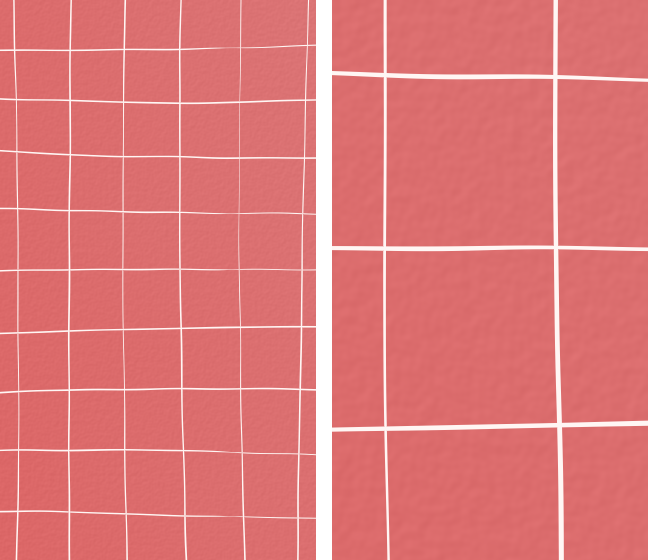
Left, the full canvas; right, a detail of the centre.
This pattern is drawn by a WebGL 1 fragment shader. Its source:

```glsl
precision highp float;
// Hand-drawn grid of off-white lines (6 across, 9 down) over coral plaster.
// Each line is a gently bent curve: smooth formulas of its index set the bend,
// gradient noise adds wobble and uneven ink, and embossed noise makes the grain.

uniform vec2 u_resolution;

vec2 hashGradient(vec2 cell) {
  float angle = 6.2832 * fract(sin(dot(cell, vec2(127.1, 311.7))) * 43758.5);
  return vec2(cos(angle), sin(angle));
}

float gradientNoise(vec2 p) {
  vec2 i = floor(p);
  vec2 f = fract(p);
  vec2 w = f * f * f * (f * (f * 6.0 - 15.0) + 10.0);
  vec2 e = vec2(1.0, 0.0);
  float a = dot(hashGradient(i), f);
  float b = dot(hashGradient(i + e.xy), f - e.xy);
  float c = dot(hashGradient(i + e.yx), f - e.yx);
  float d = dot(hashGradient(i + e.xx), f - e.xx);
  return mix(mix(a, b, w.x), mix(c, d, w.x), w.y);
}

// Share of a pixel covered by a band of the given half width
float bandCoverage(float dist, float halfWidth, float pixel) {
  float covered = min(dist + 0.5 * pixel, halfWidth) - max(dist - 0.5 * pixel, -halfWidth);
  return clamp(covered / pixel, 0.0, 1.0);
}

float verticalLine(vec2 p, float t, float i, float pixel) {
  float u = i - 2.5;
  float middle = 0.4787 + u * (0.1796 + 0.0043 * u);
  float lean = -0.0063 + u * (-0.0072 + u * (0.002 + 0.0019 * u));
  float bow = 0.0127 - 0.0021 * (u - 0.7) * (u - 0.7);
  float wobble = 0.005 * gradientNoise(vec2(p.y * 3.5, i * 7.37 + 0.5));
  float x = middle + lean * t + bow * t * t + wobble;

  // Alternate lines thin out halfway; the right-hand ones thin out upwards
  float halfWidth = 0.0025 - 0.0011 * mod(i + 1.0, 2.0) * (1.0 - t * t);
  halfWidth -= 0.0008 * step(3.5, i) * smoothstep(-0.3, 0.4, t);
  halfWidth += 0.0008 * gradientNoise(vec2(p.y * 4.0, i * 3.7 + 20.5));
  return bandCoverage(abs(p.x - x), max(halfWidth, 0.0008), pixel);
}

float horizontalLine(vec2 p, float s, float j, float pixel) {
  float v = j - 4.0;
  float middle = 0.919 + v * (0.1838 - 0.00243 * v);
  float lean = 0.0104 * cos((j - 2.9) * 1.15) - 0.0015;
  float bow = -0.008 * cos((j - 2.0) * 0.65);
  float wobble = 0.007 * gradientNoise(vec2(p.x * 4.0, j * 5.31 + 40.5));
  float y = middle + lean * s + bow * s * s + wobble;

  // Some lines fade to the right, with a nearly broken stroke on the way
  float worn = step(mod(j, 4.0), 1.5);
  float gap = (p.x - 0.73) / 0.03;
  float halfWidth = 0.0024 - worn * (0.0009 * smoothstep(-0.2, 0.6, s) + 0.0009 * exp(-gap * gap));
  halfWidth += 0.0009 * gradientNoise(vec2(p.x * 5.0, j * 2.9 + 60.5));
  return bandCoverage(abs(p.y - y), max(halfWidth, 0.0006), pixel);
}

// Plaster relief lit from the upper left
float plasterRelief(vec2 p) {
  vec2 toLight = vec2(-0.003, 0.004);
  float coarse = gradientNoise(p * 55.0) - gradientNoise((p + toLight) * 55.0);
  float fine = gradientNoise(p * 110.0 + 9.0) - gradientNoise((p + toLight) * 110.0 + 9.0);
  return coarse + 0.7 * fine;
}

void main() {
  float pixel = 1.0 / u_resolution.x;
  vec2 p = gl_FragCoord.xy * pixel;
  vec2 centered = 2.0 * gl_FragCoord.xy / u_resolution - 1.0;

  // Coral wall, paler towards the upper right
  float light = 0.5 + 0.3 * centered.x + 0.18 * centered.y + 0.12 * gradientNoise(p * 2.3);
  vec3 color = mix(vec3(0.862, 0.4, 0.4), vec3(0.858, 0.455, 0.46), clamp(light, 0.0, 1.0));
  color += 0.022 * plasterRelief(p);

  // Grid
  float ink = 0.0;
  for (int i = 0; i < 6; i++) {
    ink = max(ink, verticalLine(p, centered.y, float(i), pixel));
  }
  for (int j = 0; j < 9; j++) {
    ink = max(ink, horizontalLine(p, centered.x, float(j), pixel));
  }
  gl_FragColor = vec4(mix(color, vec3(1.0, 0.965, 0.955), ink), 1.0);
}
```
